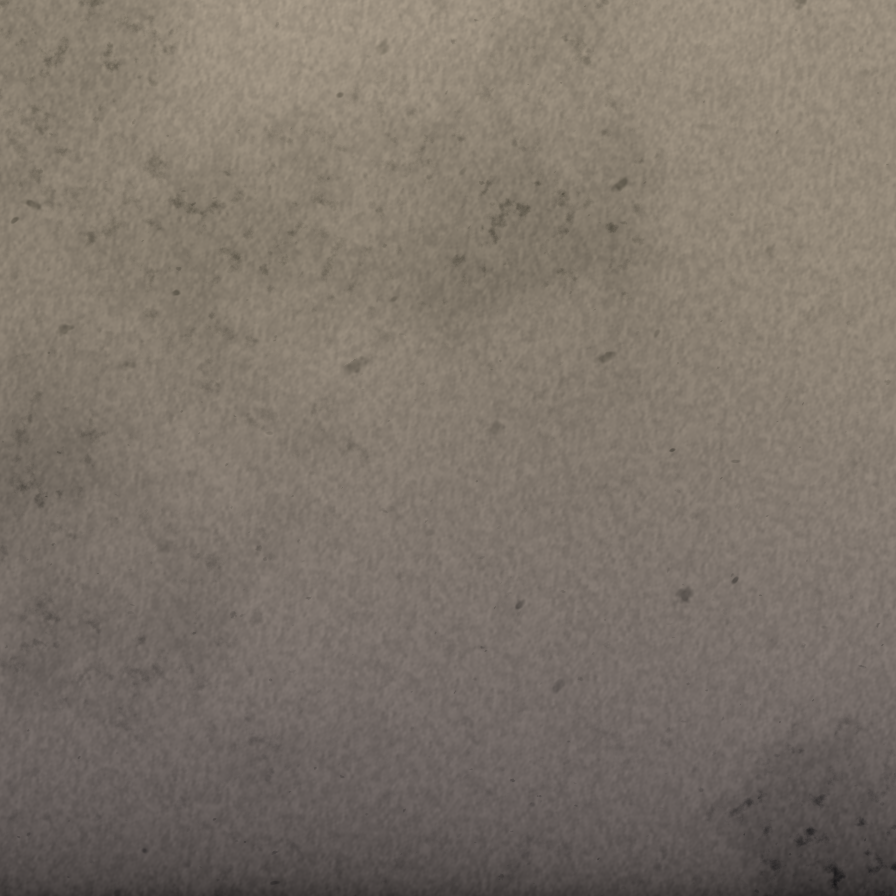
A Shadertoy shader for this texture:

```glsl
float hash(vec2 p) {
    vec3 q = fract(p.xyx * vec3(0.1031, 0.1030, 0.0973));
    q += dot(q, q.yzx + 33.33);
    return fract((q.x + q.y) * q.z);
}

float noise(vec2 p) {
    vec2 i = floor(p), f = fract(p);
    f = f * f * (3.0 - 2.0 * f);
    return mix(mix(hash(i), hash(i + vec2(1, 0)), f.x),
               mix(hash(i + vec2(0, 1)), hash(i + vec2(1, 1)), f.x), f.y);
}

mat2 rotate(float angle) {
    float c = cos(angle), s = sin(angle);
    return mat2(c, s, -s, c);
}

float fbm(vec2 p) {
    float sum = 0.0, amplitude = 0.5;
    for (int i = 0; i < 6; i++) {
        sum += amplitude * noise(p);
        p = rotate(0.6) * p * 2.03 + 17.3;
        amplitude *= 0.52;
    }
    return sum;
}

// Soft ragged ellipses, one possible per grid cell
float specks(vec2 p, float chance) {
    float dark = 0.0;
    vec2 cell = floor(p);
    float ragged = 0.7 * (noise(p * 16.0) - 0.5);
    for (int y = -1; y <= 1; y++)
    for (int x = -1; x <= 1; x++) {
        vec2 id = cell + vec2(x, y);
        vec2 center = id + vec2(hash(id + 11.7), hash(id + 47.1));
        float radius = mix(0.06, 0.16, pow(hash(id + 83.4), 2.0));
        float stretch = mix(1.0, 2.4, hash(id + 29.6));
        vec2 q = rotate(1.6 * hash(id + 61.2) - 1.2) * (p - center);
        float d = length(q * vec2(1.0, stretch)) / radius + ragged;
        float strength = mix(0.25, 1.0, pow(hash(id + 97.8), 2.0));
        float present = step(hash(id + 5.3), chance);
        dark = max(dark, present * strength * smoothstep(1.25, 0.35, d));
    }
    return dark;
}

void mainImage(out vec4 fragColor, in vec2 fragCoord) {
    vec2 uv = fragCoord / iResolution.xy;
    vec2 p = fragCoord / iResolution.y;

    // Light falling off toward the floor
    float light = mix(0.437, 0.607, uv.y);
    light -= 0.125 * exp(-9.0 * uv.y) + 0.06 * exp(-60.0 * uv.y);
    light += 0.035 * (noise(p * 3.1 + 8.0) - 0.5);

    // Cloudy stains, broken up by small freckles
    float cloud = fbm(p * vec2(3.6, 4.4) + 3.7);
    float stain = smoothstep(0.46, 0.74, cloud);
    float freckle = smoothstep(0.6, 0.95, fbm(rotate(0.4) * p * 62.0));
    float dirt = 0.055 * stain + freckle * (0.04 + 0.11 * stain);

    // Scattered specks, denser low and to the right
    float chance = 0.12 + 0.16 * (1.0 - uv.y) + 0.1 * uv.x;
    dirt += 0.14 * specks(p * 13.0 + 2.0, chance);
    dirt += 0.08 * specks(p * 37.0 + 70.0, chance + 0.15 * stain);

    // Fine grain, slightly taller than wide
    vec2 g = rotate(0.12) * p;
    float grain = 0.07 * (noise(g * vec2(230, 150) + 40.0) - 0.5);
    grain += 0.042 * (noise(rotate(0.5) * g * vec2(370, 270) + 90.0) - 0.5);
    grain *= mix(0.75, 1.0, uv.y);

    // Warm beige above, greyer below, olive in the dirt
    vec3 tint = mix(vec3(1.0, 0.925, 0.905), vec3(1.0, 0.925, 0.82),
                    smoothstep(0.0, 0.75, uv.y));
    vec3 color = (light + grain) * tint - dirt * vec3(1.0, 0.91, 0.86);
    fragColor = vec4(color, 1.0);
}
```
